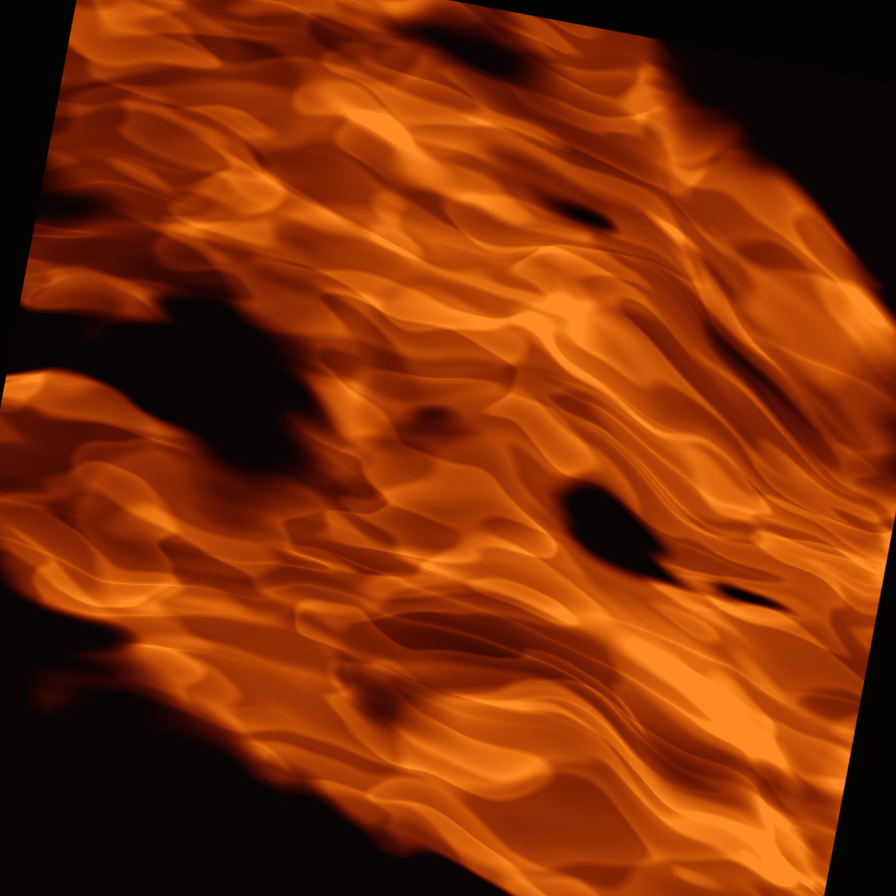
Reproduce this texture procedurally as a WebGL 2 fragment shader.

```glsl
#version 300 es
precision highp float;
// Draws wind-blown orange flames streaming across a dark, slightly tilted frame.

uniform vec2 u_resolution;
out vec4 fragColor;

const float FRAME_TILT = 0.185;
const int SHEET_COUNT = 5;

// Sine-free hash giving a gradient vector in [-1, 1].
vec2 hashGradient(vec2 cell) {
    vec3 h = fract(vec3(cell.xyx) * vec3(0.1031, 0.1030, 0.0973));
    h += dot(h, h.yzx + 33.33);
    return 2.0 * fract((h.xx + h.yz) * h.zy) - 1.0;
}

float gradientNoise(vec2 p) {
    vec2 cell = floor(p);
    vec2 f = p - cell;
    vec2 w = f * f * f * (f * (f * 6.0 - 15.0) + 10.0);
    vec2 e = vec2(1.0, 0.0);
    float a = dot(hashGradient(cell), f);
    float b = dot(hashGradient(cell + e.xy), f - e.xy);
    float c = dot(hashGradient(cell + e.yx), f - e.yx);
    float d = dot(hashGradient(cell + e.xx), f - e.xx);
    return mix(mix(a, b, w.x), mix(c, d, w.x), w.y);
}

float fbm(vec2 p, int octaves) {
    float sum = 0.0;
    float amplitude = 1.0;
    for (int i = 0; i < octaves; i++) {
        sum += amplitude * gradientNoise(p);
        p = mat2(1.9, 0.35, -0.35, 1.9) * p + 7.3;
        amplitude *= 0.48;
    }
    return sum;
}

// Streamline coordinates: x runs along the flow, y across it.
vec2 flowCoordinates(vec2 uv) {
    vec2 flow = vec2(uv.x, uv.y + 0.15 * uv.x + 0.22 * uv.x * uv.x);
    float swirl = mix(0.045, 0.1, smoothstep(0.4, 0.9, uv.x));
    for (int i = 0; i < 2; i++) {
        float scale = 3.0 + 3.5 * float(i);
        vec2 q = flow * scale + 11.0 * float(i);
        flow += swirl * vec2(fbm(q, 2), fbm(q + 23.7, 2));
        swirl *= 0.5;
    }
    return flow;
}

// Positive where fire burns, negative in hollows and dark corners.
float flameCover(vec2 uv, vec2 flow) {
    float lowerLeft = 4.5 * dot(uv - vec2(0.0, 0.29), vec2(0.51, 0.86));
    float upperRight = 4.5 * dot(uv - vec2(0.77, 0.95), vec2(-0.82, -0.57));
    float body = min(0.42, min(lowerLeft, max(upperRight, -0.2)));
    float offset = (flow.y - 0.625) / 0.06;
    float gap = exp(-offset * offset) * mix(0.7, 0.42, smoothstep(0.2, 0.6, uv.x));
    gap *= 1.0 - smoothstep(0.65, 0.85, uv.x);
    float ragged = 0.85 * fbm(flow * vec2(3.2, 6.5) + 4.6, 3);
    return body - gap + ragged + 0.12 * fbm(flow * vec2(6.0, 26.0), 2);
}

// Translucent sheets: a crisp bright rim that fades inward.
float flameSheets(vec2 flow) {
    float glow = 0.0;
    for (int i = 0; i < SHEET_COUNT; i++) {
        float layer = float(i);
        vec2 p = flow * vec2(2.0, 5.5) * (1.0 + 0.45 * layer) + 13.7 * layer;
        float depth = gradientNoise(p) + 0.25 * gradientNoise(2.3 * p + 5.1);
        glow += smoothstep(0.0, 0.08, depth) * exp(-4.0 * max(depth, 0.0));
    }
    return glow / float(SHEET_COUNT);
}

// Thin bright fibres drawn out along the flow, present only in patches.
float flameFibres(vec2 flow) {
    float ridge = 1.0 - abs(fbm(flow * vec2(3.0, 20.0) + 31.0, 2));
    float patches = smoothstep(-0.1, 0.35, gradientNoise(flow * vec2(3.0, 6.0) + 9.0));
    return pow(clamp(ridge, 0.0, 1.0), 18.0) * patches;
}

vec3 fireColor(float heat) {
    float green = 0.012 + 0.53 * pow(heat, 2.15);
    return vec3(heat, green, 0.013 + 0.13 * pow(heat, 8.0));
}

// Coverage of the tilted frame with edges about one pixel wide.
float frameMask(vec2 uv, float pixel) {
    vec2 axis = vec2(cos(FRAME_TILT), -sin(FRAME_TILT));
    float along = dot(uv, axis);
    float up = dot(uv, vec2(-axis.y, axis.x));
    float inside = min(min(along + 0.1, 0.904 - along), 1.075 - up);
    return smoothstep(-pixel, pixel, inside);
}

void main() {
    vec2 uv = gl_FragCoord.xy / u_resolution;
    vec2 flow = flowCoordinates(uv);

    // Heat from broad pools, streaks, sheet rims and fibres.
    float heat = 0.40 + 0.26 * (uv.x - 0.5);
    heat += 0.28 * fbm(flow * vec2(2.0, 4.5) + 17.0, 2);
    heat += 0.27 * fbm(flow * vec2(2.6, 8.5) + 2.0, 4);
    heat += 1.15 * flameSheets(flow);
    heat += 0.2 * flameFibres(flow);

    // Some hollows end in a crisp rim, others fade through dark red.
    float softness = mix(0.1, 0.5, smoothstep(-0.25, 0.3, gradientNoise(flow * 4.0 + 3.0)));
    float lit = smoothstep(-0.05, softness, flameCover(uv, flow));
    heat = clamp(heat * lit, 0.035, 1.0);

    float frame = frameMask(uv, 1.0 / min(u_resolution.x, u_resolution.y));
    fragColor = vec4(mix(vec3(0.02, 0.006, 0.006), fireColor(heat), frame), 1.0);
}
```
